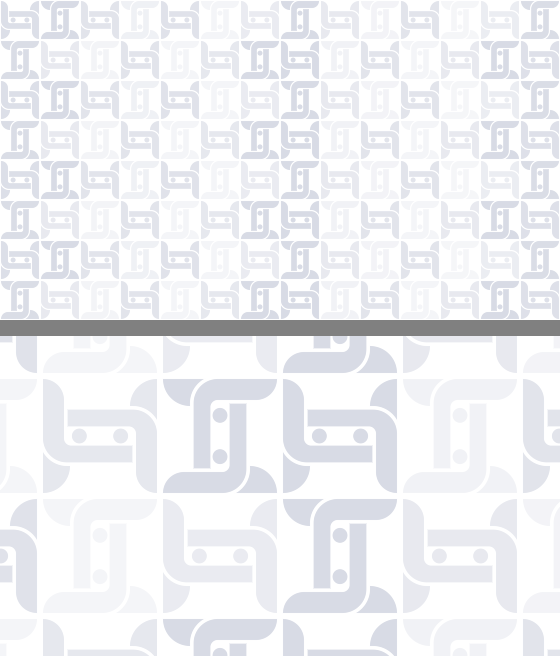
Top, the full canvas; bottom, a detail of the centre.
This pattern is drawn by a WebGL 2 fragment shader. Its source:

```glsl
#version 300 es
precision highp float;
// Interlocked S-shaped tiles with paired dots, turned in a checkerboard of pale greys.

uniform vec2 u_resolution;
out vec4 fragColor;

const vec2 GRID = vec2(14.0, 8.0);
const vec3 PAPER = vec3(1.0);
const vec3 INK = vec3(0.847, 0.859, 0.898);

// Lengths are in tile widths, measured from the tile centre.
const float EDGE = 0.475;         // outer reach of the figure
const float BAND = 0.175;         // thickness of the end bands
const float STEM_OUT = 0.22;      // outer side of a stem
const float STEM_IN = 0.08;       // inner side of a stem
const float GAP = 0.03;           // white line between pieces
const float OUTER_RADIUS = 0.20;
const float INNER_RADIUS = 0.06;
const float LEAF_RADIUS = 0.225;
const float DOT_OFFSET = 0.172;
const float DOT_RADIUS = 0.062;

// Ink strength by column, for even and odd rows.
const float EVEN_TINT[14] = float[](0.9, 1.0, 0.75, 0.4, 0.8, 0.28, 0.55,
                                    1.0, 0.6, 0.32, 0.75, 0.25, 0.5, 0.95);
const float ODD_TINT[14] = float[](0.95, 0.6, 0.3, 0.75, 0.28, 0.65, 1.0,
                                   1.0, 0.35, 0.75, 0.28, 0.6, 1.0, 0.85);

float roundedBox(vec2 p, vec2 low, vec2 high, float radius) {
  vec2 d = abs(p - 0.5 * (low + high)) - 0.5 * (high - low) + radius;
  return length(max(d, 0.0)) + min(max(d.x, d.y), 0.0) - radius;
}

// A band along the top that bends down into a stem, ending in a round tip.
float elbow(vec2 p) {
  float bandEnd = EDGE - BAND;
  float outer = roundedBox(p, vec2(-STEM_OUT, -EDGE), vec2(2.0), OUTER_RADIUS);
  float hollow = roundedBox(p, vec2(-STEM_IN, -bandEnd), vec2(2.0), INNER_RADIUS);
  float d = max(max(outer, -hollow), p.y - bandEnd + GAP);
  float tip = p.x > bandEnd ? length(p - vec2(bandEnd, -EDGE)) - BAND : -1.0;
  return max(d, tip);
}

// An elbow with the leaf tucked behind its bend.
float halfFigure(vec2 p) {
  float bend = elbow(p);
  float leaf = length(p - vec2(LEAF_RADIUS - EDGE, -EDGE)) - LEAF_RADIUS;
  leaf = max(max(leaf, -EDGE - p.y), GAP - bend);
  return min(bend, leaf);
}

float figure(vec2 p) {
  float halves = min(halfFigure(p), halfFigure(-p));
  float dots = length(vec2(p.x, abs(p.y) - DOT_OFFSET)) - DOT_RADIUS;
  return min(halves, dots);
}

void main() {
  // Tiles are counted from the top left, with y pointing down.
  vec2 uv = gl_FragCoord.xy / u_resolution;
  vec2 grid = vec2(uv.x, 1.0 - uv.y) * GRID;
  ivec2 tile = ivec2(floor(grid));
  vec2 p = fract(grid) - 0.5;

  // Every other tile takes a quarter turn.
  if ((tile.x + tile.y) % 2 == 0) p = vec2(-p.y, p.x);

  int column = clamp(tile.x, 0, 13);
  float tint = tile.y % 2 == 0 ? EVEN_TINT[column] : ODD_TINT[column];
  float pixel = GRID.y / u_resolution.y;
  float cover = 1.0 - smoothstep(-0.6 * pixel, 0.6 * pixel, figure(p));
  fragColor = vec4(mix(PAPER, INK, tint * cover), 1.0);
}
```
